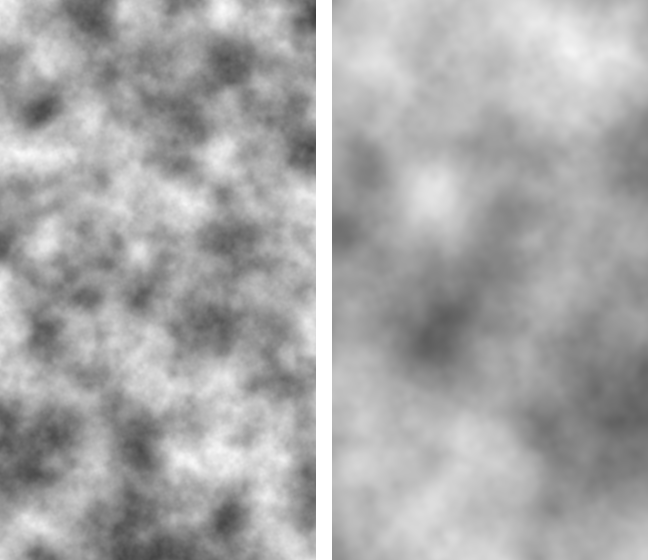
Left: the whole. Right: its middle third, enlarged.
This texture is drawn by a Shadertoy shader. Its source:

```glsl
const float MEAN_GREY = 0.61;
const float CONTRAST = 0.60;     // grey range of the summed noise
const float BASE_CELLS = 7.0;    // lattice cells per canvas width, coarsest layer
const float GAIN = 0.5;
const float LACUNARITY = 2.0;
const float TURN = 0.5;          // rotation between layers, radians
const int LAYERS = 5;
const vec2 SEED = vec2(23.0, 41.0);

float hash21(vec2 cell) {
    vec3 p = fract(cell.xyx * 0.1031);
    p += dot(p, p.yzx + 33.33);
    return fract((p.x + p.y) * p.z);
}

// Smoothly blended random values on a square lattice, centred on zero
float cellNoise(vec2 p) {
    vec2 cell = floor(p);
    vec2 f = fract(p);
    vec2 blend = f * f * (3.0 - 2.0 * f);
    float low = mix(hash21(cell), hash21(cell + vec2(1.0, 0.0)), blend.x);
    float high = mix(hash21(cell + vec2(0.0, 1.0)), hash21(cell + 1.0), blend.x);
    return mix(low, high, blend.y) - 0.5;
}

// Layers of doubling frequency, each turned against the last
float clouds(vec2 p) {
    mat2 turn = mat2(cos(TURN), sin(TURN), -sin(TURN), cos(TURN));
    float sum = 0.0;
    float amplitude = 0.5;
    for (int i = 0; i < LAYERS; i++) {
        sum += amplitude * cellNoise(p);
        p = turn * p * LACUNARITY + SEED;
        amplitude *= GAIN;
    }
    return sum;
}

void mainImage(out vec4 fragColor, in vec2 fragCoord) {
    vec2 p = fragCoord / iResolution.x * BASE_CELLS + SEED;
    float grey = MEAN_GREY + 2.0 * CONTRAST * 0.87 * clouds(p);
    fragColor = vec4(vec3(clamp(grey, 0.0, 1.0)), 1.0);
}
```
